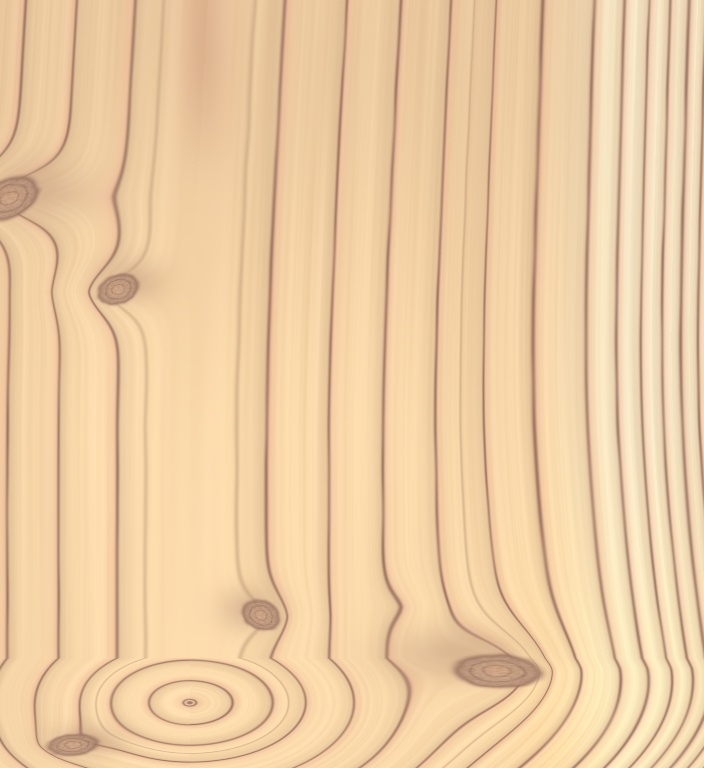
Give the GLSL for this texture, as a WebGL 1 fragment shader.

```glsl
precision highp float;
// Pale softwood board: growth rings around a pith, sliced lengthwise above
// and seen in oblique cross-section below. One ring-radius field, pushed
// outward by knots, drives the ring lines and the fine grain.
uniform vec2 u_resolution;

#define PITH vec2(0.247, 0.085)
#define CUT_HEIGHT 0.058
#define SQUASH 1.95
#define LINE_WIDTH 0.0021
#define GRAIN 0.095
#define FLARE 0.037
#define LEAN 0.024
#define HONEY vec3(0.987, 0.858, 0.675)
#define TAN vec3(0.915, 0.780, 0.618)
#define CREAM vec3(0.972, 0.928, 0.805)
#define BARK vec3(0.590, 0.430, 0.365)

float hash(vec2 p) {
  return fract(sin(dot(p, vec2(127.1, 311.7))) * 4375.85);
}

float noise(vec2 p) {
  vec2 i = floor(p), f = fract(p);
  f = f * f * (3.0 - 2.0 * f);
  return mix(mix(hash(i), hash(i + vec2(1, 0)), f.x),
             mix(hash(i + vec2(0, 1)), hash(i + vec2(1, 1)), f.x), f.y);
}

float gauss(float d, float w) {
  return exp(-d * d / (w * w));
}

// Local bulge that carries the rings outward around a knot.
float bulge(vec2 p, vec2 center, vec2 reach) {
  vec2 q = (p - center) / reach;
  return exp(-q.x * q.x - pow(abs(q.y), 1.6));
}

// Signed distance across the grain, with lean, flare and knots removed.
float grainX(vec2 p) {
  float lean = LEAN * mix(1.0, 0.55, smoothstep(0.50, 0.80, p.x));
  float x = p.x - lean * pow(max(0.0, (p.y - 0.44) / 0.56), 1.4);
  float above = p.y - 0.13;
  float flare = above > 0.0 ? pow(max(0.0, 1.0 - above / 0.55), 2.5)
                            : 1.0 - pow(-above / 0.13, 1.4);
  x -= FLARE * flare * smoothstep(0.50, 0.70, p.x);
  x += 0.090 * bulge(p, vec2(0.012, 0.744), vec2(0.100, 0.043));
  x += 0.053 * bulge(p, vec2(0.150, 0.620), vec2(0.070, 0.036));
  x -= 0.037 * bulge(p, vec2(0.345, 0.197), vec2(0.052, 0.036));
  x -= 0.078 * bulge(p, vec2(0.655, 0.128), vec2(0.090, 0.056));
  x -= 0.022 * bulge(p, vec2(0.530, 0.210), vec2(0.040, 0.034));
  x += 0.036 * bulge(p, vec2(0.088, 0.030), vec2(0.052, 0.024));
  return x - PITH.x;
}

// Ring number in x, ring spacing in y: wide in the middle, tight outside.
vec2 ringIndex(float r) {
  r += 0.0065 * gauss(r - 0.430, 0.050) - 0.0045 * gauss(r - 0.107, 0.020);
  if (r < 0.151) return vec2((r - 0.151) / 0.0475, 0.0475);
  if (r < 0.526) return vec2((r - 0.151) / 0.0625, 0.0625);
  float d = r - 0.526;
  return vec2(6.0 + d / 0.0443 + 86.0 * d * d, 1.0 / (22.6 + 172.0 * d));
}

// Paints one knot: a soft stain on the pith side, then a ringed disc.
vec3 knot(vec3 col, vec2 p, vec2 center, vec2 radius, float tilt, vec2 stain) {
  float c = cos(tilt), s = sin(tilt);
  vec2 d = p - center;
  vec2 q = vec2(c * d.x + s * d.y, c * d.y - s * d.x) / radius;
  float e = length(q) + 0.10 * (noise(q * 3.0 + center * 50.0) - 0.5);
  vec2 h = (d - stain) / (radius * 1.6);
  col = mix(col, vec3(0.74, 0.59, 0.48), 0.50 * exp(-dot(h, h)));
  float soft = 1.5 / (u_resolution.y * radius.y);
  float disc = 1.0 - smoothstep(1.0 - soft, 1.0 + soft, e);
  float rings = pow(0.5 + 0.5 * cos(e * 19.0), 4.0);
  vec3 wood = mix(vec3(0.79, 0.63, 0.51), vec3(0.72, 0.575, 0.48), smoothstep(0.1, 0.8, e));
  wood = mix(wood, BARK, 0.55 * rings * smoothstep(0.15, 0.4, e));
  wood += 0.07 * (noise(q * vec2(12.0, 16.0)) - 0.5);
  col = mix(col, wood, 0.90 * disc);
  return mix(col, BARK, 0.50 * gauss(e - 1.0, 0.08 + 0.5 * soft));
}

void main() {
  vec2 p = gl_FragCoord.xy / u_resolution.y;

  // Ring radius: elliptical on the cut, constant depth on the long face.
  float x = grainX(p);
  float side = step(0.0, x);
  x *= mix(1.06, 1.0, side);
  float r = length(vec2(x, SQUASH * min(p.y - PITH.y, CUT_HEIGHT)));
  float wobble = noise(vec2(r * 50.0 + 31.0 * side, p.y * 18.0)) - 0.5;
  vec2 ring = ringIndex(r + 0.0010 * wobble);

  // Broad colour: tan at the top and left, honey below, cream at right.
  vec3 col = mix(HONEY, TAN, 0.85 * smoothstep(0.40, 1.0, p.y));
  col = mix(col, TAN, 0.30 * smoothstep(0.16, 0.0, p.x));
  col = mix(col, TAN, 0.35 * gauss(p.x - 0.65, 0.08) * smoothstep(0.1, 0.6, p.y));
  col = mix(col, CREAM, 0.90 * smoothstep(0.69, 0.83, p.x));
  col += vec3(0.03, 0.02, -0.03) * smoothstep(0.5, 0.0, p.y) * smoothstep(0.6, 0.8, p.x);
  float band = gauss(p.x - 0.266, 0.030) * smoothstep(0.73, 0.94, p.y);
  col = mix(col, vec3(0.845, 0.670, 0.530), 0.80 * band);

  // Fine streaks that follow the rings.
  float lane = 40.0 * side;
  float streak = 0.40 * noise(vec2(r * 95.0 + lane, p.y * 1.5))
               + 0.35 * noise(vec2(r * 230.0 + lane, p.y * 2.0))
               + 0.25 * noise(vec2(r * 520.0 + lane, p.y * 3.0));
  col += GRAIN * (streak - 0.5) * vec3(0.8, 1.0, 1.05);

  // Late-wood lines: grey shade inside, dark core, rosy fade outside.
  float id = floor(ring.x + 0.5);
  float d = (ring.x - id) * ring.y;
  float width = max(LINE_WIDTH * (0.8 + 0.5 * hash(vec2(id, 3.0))), 0.8 / u_resolution.y);
  float face = step(CUT_HEIGHT, p.y - PITH.y);
  float slope = mix(1.0, smoothstep(0.10, 0.45, abs(x) / r), face);
  float fade = slope * (d < 0.0 ? gauss(d, 0.012) : gauss(d, 0.009));
  vec3 tint = d < 0.0 ? vec3(0.83, 0.70, 0.55) : vec3(0.91, 0.69, 0.57);
  col = mix(col, tint, 0.45 * fade);
  col = mix(col, BARK, slope * (0.76 + 0.30 * wobble) * gauss(d, width));
  float faint = step(2.5, mod(floor(ring.x), 4.0)) * step(ring.x, 6.0);
  float mid = (fract(ring.x) - 0.5) * ring.y;
  col = mix(col, vec3(0.72, 0.58, 0.45), 0.42 * faint * gauss(mid, 0.0018));

  // Pith speck and knots.
  col = mix(col, BARK, 0.8 * (1.0 - smoothstep(0.002, 0.006, r)));
  col = knot(col, p, vec2(0.012, 0.742), vec2(0.038, 0.024), 0.45, vec2(0.035, 0.010));
  col = knot(col, p, vec2(0.154, 0.623), vec2(0.026, 0.018), 0.35, vec2(0.015, 0.012));
  col = knot(col, p, vec2(0.340, 0.199), vec2(0.024, 0.018), -0.35, vec2(-0.014, 0.008));
  col = knot(col, p, vec2(0.648, 0.126), vec2(0.054, 0.021), -0.03, vec2(-0.050, 0.022));
  col = knot(col, p, vec2(0.095, 0.030), vec2(0.031, 0.013), 0.08, vec2(0.018, 0.005));

  gl_FragColor = vec4(clamp(col, 0.0, 1.0), 1.0);
}
```
